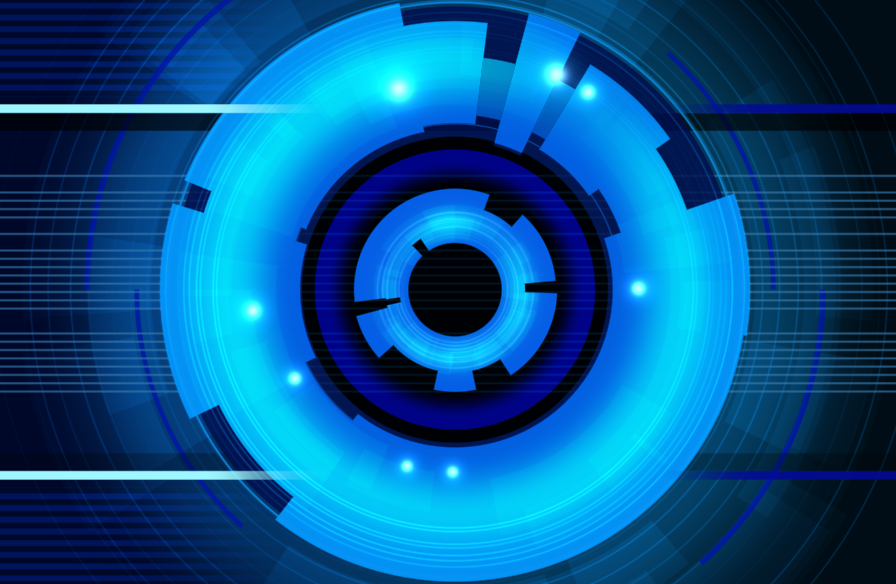
Reproduce this background procedurally as a Shadertoy shader.

```glsl
// A glowing blue dial of broken rings over dark panels with thin scan lines.
// Polar sectors form the rings; hashed translucent sectors and thin circles
// add detail, while light bars and sparks lie on top.

float pixel() { return 1.0 / iResolution.y; }
float hash(float n) { return fract(sin(n * 12.9898) * 43758.547); }
float fill(float d) { return clamp(0.5 - d / (1.5 * pixel()), 0.0, 1.0); }
float stroke(float d, float halfWidth) { return fill(abs(d) - halfWidth); }

// Angular distance in degrees
float turn(float a, float b) { return abs(mod(a - b + 180.0, 360.0) - 180.0); }

// polar = radius, degrees; s = inner radius, outer radius, start, end
float sector(vec2 polar, vec4 s) {
    float side = radians(turn(polar.y, 0.5 * (s.z + s.w)) - 0.5 * (s.w - s.z)) * polar.x;
    return fill(max(max(s.x - polar.x, polar.x - s.y), side));
}

// Smooth angular bump
float lobe(float angle, float center, float width) {
    float t = turn(angle, center) / width;
    return exp(-t * t);
}

// Sum of scattered sectors between two radii
float shards(vec2 polar, float inner, float outer, float seed) {
    float sum = 0.0;
    for (float i = 0.0; i < 22.0; i++) {
        float n = seed + i * 4.7;
        float start = 360.0 * hash(n);
        float low = mix(inner, outer, 0.55 * hash(n + 1.0));
        float high = mix(low, outer, 0.35 + 0.65 * hash(n + 2.0));
        sum += sector(polar, vec4(low, high, start, start + 12.0 + 55.0 * hash(n + 3.0)));
    }
    return sum;
}

// Thin concentric circles at hashed radii, each partly faded around its turn
float circles(vec2 polar, float inner, float outer, float seed) {
    float sum = 0.0;
    for (float i = 0.0; i < 9.0; i++) {
        float radius = mix(inner, outer, (i + hash(seed + i)) / 9.0);
        float fade = 0.55 + 0.45 * cos(radians(polar.y) + 6.28 * hash(seed + i + 9.0));
        sum += stroke(polar.x - radius, 0.0014) * fade;
    }
    return sum;
}

void mainImage(out vec4 fragColor, in vec2 fragCoord) {
    vec2 p = (fragCoord - 0.5 * iResolution.xy) / iResolution.y;
    vec2 c = p - vec2(0.012, 0.004);
    vec2 polar = vec2(length(c), degrees(atan(c.y, c.x)));
    float r = polar.x;

    // Dark panels and striped left corners
    vec3 col = mix(vec3(0.0, 0.03, 0.16), vec3(0.0, 0.05, 0.085), smoothstep(-0.7, 0.5, p.x));
    float corner = fill(0.335 - abs(p.y)) * (1.0 - smoothstep(-0.6, -0.25, p.x));
    col += vec3(0.0, 0.05, 0.20) * corner * stroke(mod(p.y, 0.02) - 0.01, 0.005);

    // Outer halo
    float halo = 1.0 - smoothstep(0.50, 0.74, r);
    col += vec3(0.012, 0.17, 0.26) * halo;
    col += vec3(0.003, 0.045, 0.075) * shards(polar, 0.46, 0.78, 3.0) * (0.35 + 0.65 * halo);
    col += vec3(0.0, 0.10, 0.18) * circles(polar, 0.51, 0.80, 41.0);
    float arcs = sector(polar, vec4(0.625, 0.635, 122.0, 180.0))
               + sector(polar, vec4(0.541, 0.549, 0.0, 48.0))
               + sector(polar, vec4(0.625, 0.635, -48.0, 0.0))
               + sector(polar, vec4(0.541, 0.549, 180.0, 228.0));
    col = mix(col, vec3(0.0, 0.08, 0.65), 0.8 * arcs);

    // Shadow strips inside the bars, and grouped scan lines
    float shade = p.y > 0.0 ? 0.65 : 0.25;
    col *= 1.0 - shade * stroke(abs(p.y) - 0.291, 0.015);
    float row = floor(p.y / 0.0142 + 0.5);
    bool gap = row == -3.0 || row == -4.0 || row == 6.0 || row == 8.0 || row == 13.0;
    float scan = gap || row < -12.0 || row > 14.0 ? 0.0 : stroke(p.y - row * 0.0142, 0.0018);
    col = mix(col, vec3(0.22, 0.48, 0.68), 0.65 * scan);

    // Main ring: overlapping broken sectors
    col = mix(col, vec3(0.0, 0.05, 0.30), 0.8 * fill(r - 0.485));
    vec4 plates[9] = vec4[9](
        vec4(0.275, 0.50, 101, 158), vec4(0.285, 0.46, 83, 102), vec4(0.26, 0.49, 64, 75),
        vec4(0.28, 0.45, 35, 59), vec4(0.27, 0.505, -9, 19), vec4(0.27, 0.50, -128, -8),
        vec4(0.30, 0.42, -15, 36), vec4(0.265, 0.505, 163, 206), vec4(0.285, 0.45, 155, 234));
    float body = 0.0;
    for (int i = 0; i < 9; i++) body = max(body, sector(polar, plates[i]));
    body = max(body, 0.75 * sector(polar, vec4(0.30, 0.40, 58, 84)));
    float warm = 1.0 - 0.65 * lobe(polar.y, 55.0, 30.0);
    float offset = (r - 0.385) / 0.06;
    float cyan = 0.72 * exp(-offset * offset) + 0.075 * shards(polar, 0.29, 0.48, 17.0);
    vec3 rim = mix(vec3(0.01, 0.37, 0.90), vec3(0.01, 0.57, 0.97), smoothstep(0.29, 0.40, r) * warm);
    vec3 plate = mix(rim, vec3(0.01, 0.91, 1.0), clamp(cyan * warm, 0.0, 1.0));
    col = mix(col, plate, 0.97 * body);
    col += vec3(0.02, 0.16, 0.22) * circles(polar, 0.40, 0.51, 73.0);
    col = mix(col, vec3(0.04, 0.58, 0.95), 0.8 * stroke(r - 0.492, 0.0018));

    // Black well with a soft indigo ring
    float well = fill(r - 0.262);
    vec3 wellColor = vec3(0.0, 0.003, 0.02) + vec3(0.0, 0.07, 0.11) * scan;
    wellColor += vec3(0.0, 0.01, 0.50) * smoothstep(0.175, 0.222, r) * fill(r - 0.24);
    col = mix(col, wellColor, well * (1.0 - sector(polar, vec4(0.255, 0.27, 64, 75))));
    col = mix(col, vec3(0.02, 0.38, 0.80), 0.7 * stroke(r - 0.284, 0.001));

    // Small inner ring
    vec4 blades[8] = vec4[8](
        vec4(0.08, 0.12, -10, 370), vec4(0.08, 0.173, 70, 187), vec4(0.10, 0.173, 5, 48),
        vec4(0.10, 0.175, -57, -2), vec4(0.10, 0.175, 195, 222), vec4(0.10, 0.175, 258, 282),
        vec4(0.08, 0.142, 221, 304), vec4(0.08, 0.145, 40, 75));
    float core = 0.0;
    for (int i = 0; i < 8; i++) core = max(core, sector(polar, blades[i]));
    core *= 1.0 - sector(polar, vec4(0.095, 0.18, 188, 193));
    core *= 1.0 - sector(polar, vec4(0.07, 0.105, 124, 134));
    float glow = lobe(polar.y, 95.0, 25.0) + lobe(polar.y, 0.0, 40.0) + lobe(polar.y, 275.0, 28.0);
    float ridge = (r - 0.113) / 0.024;
    float sheen = 0.09 * shards(polar, 0.078, 0.15, 29.0) + (0.15 + 0.6 * glow) * exp(-ridge * ridge);
    vec3 blade = mix(vec3(0.02, 0.37, 0.90), vec3(0.03, 0.84, 1.0), clamp(sheen, 0.0, 1.0));
    col = mix(col, blade + 0.10 * circles(polar, 0.09, 0.14, 57.0), core);

    // Bright left bars, indigo right bars
    float bar = stroke(abs(p.y) - 0.314, 0.0075);
    col = mix(col, vec3(0.62, 0.97, 1.0), bar * (1.0 - smoothstep(-0.42, -0.20, p.x)));
    col = mix(col, vec3(0.01, 0.04, 0.58), bar * smoothstep(0.36, 0.54, p.x) * 0.9);

    // Sparks: position and size
    vec3 sparks[8] = vec3[8](
        vec3(-0.084, 0.348, 0.017), vec3(0.186, 0.372, 0.016), vec3(0.24, 0.342, 0.010),
        vec3(-0.334, -0.032, 0.011), vec3(-0.262, -0.148, 0.009), vec3(0.326, 0.006, 0.010),
        vec3(-0.07, -0.298, 0.008), vec3(0.008, -0.308, 0.008));
    for (int i = 0; i < 8; i++) {
        float d = length(p - sparks[i].xy) / sparks[i].z;
        col += vec3(0.75, 0.95, 1.0) * exp(-d * d) + vec3(0.05, 0.25, 0.3) * exp(-d * d * 0.2);
    }
    fragColor = vec4(clamp(col, 0.0, 1.0), 1.0);
}
```
